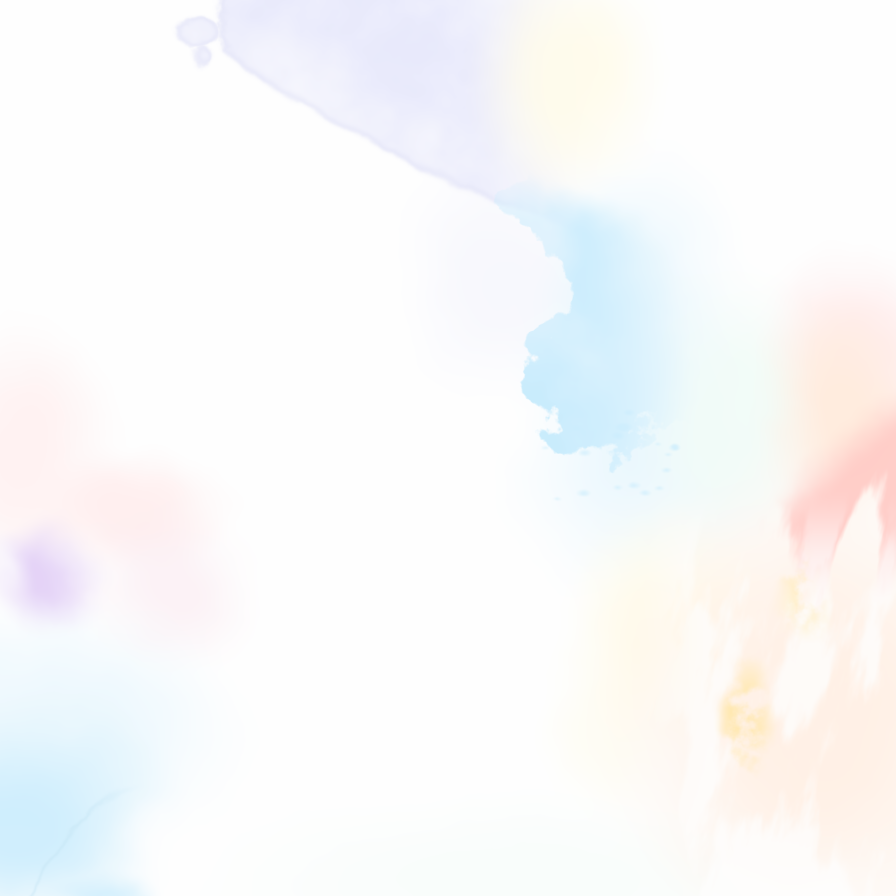
Give the GLSL for this background, as a Shadertoy shader.

```glsl
// Pale watercolour washes bleeding over white paper, with torn pigment edges.
#define PAPER vec3(0.996)
#define LAVENDER vec3(0.905, 0.91, 0.985)
#define SKY vec3(0.79, 0.925, 0.99)
#define CORAL vec3(1.0, 0.79, 0.77)
#define PEACH vec3(1.0, 0.925, 0.87)
#define ROSE vec3(1.0, 0.925, 0.925)
#define VIOLET vec3(0.885, 0.81, 0.965)
#define CREAM vec3(1.0, 0.985, 0.915)
#define MINT vec3(0.94, 0.985, 0.965)
#define GOLD vec3(1.0, 0.9, 0.64)
#define EDGE 0.003
#define DROPS 18

float hash(vec2 p) {
    vec3 q = fract(vec3(p.xyx) * 0.1031);
    q += dot(q, q.yzx + 33.33);
    return fract((q.x + q.y) * q.z);
}

float noise(vec2 p) {
    vec2 i = floor(p), f = fract(p);
    f = f * f * (3.0 - 2.0 * f);
    return mix(mix(hash(i), hash(i + vec2(1, 0)), f.x),
               mix(hash(i + vec2(0, 1)), hash(i + vec2(1, 1)), f.x), f.y);
}

float fbm(vec2 p) {
    float sum = 0.0, amp = 0.5;
    for (int i = 0; i < 5; i++) {
        sum += amp * noise(p);
        p = mat2(1.6, 1.2, -1.2, 1.6) * p + 17.3;
        amp *= 0.5;
    }
    return sum;
}

// Soft elliptical stain, strongest at its centre
float stain(vec2 p, vec2 centre, vec2 radius) {
    return smoothstep(1.0, 0.15, length((p - centre) / radius));
}

float bump(float x, float centre, float width) {
    float t = (x - centre) / width;
    return exp(-t * t);
}

void mainImage(out vec4 fragColor, in vec2 fragCoord) {
    vec2 uv = fragCoord / iResolution.xy;
    float cloud = fbm(uv * 7.0 + 3.0);
    float grain = fbm(uv * 32.0 + 40.0) - 0.48;
    float streak = fbm(vec2(uv.x * 24.0 - uv.y * 5.0, uv.y * 8.0));
    vec2 p = uv + 0.07 * (vec2(cloud, fbm(uv * 7.0 + 61.0)) - 0.48);
    float mottle = smoothstep(0.25, 0.65, cloud);
    vec3 col = PAPER;

    // Faint halos
    col = mix(col, LAVENDER, 0.28 * stain(p, vec2(0.55, 0.70), vec2(0.13, 0.17)));
    col = mix(col, SKY, 0.38 * stain(p, vec2(0.71, 0.63), vec2(0.15, 0.24)));
    col = mix(col, SKY, 0.25 * stain(p, vec2(0.72, 0.45), vec2(0.19, 0.13)));
    col = mix(col, MINT, 0.8 * stain(p, vec2(0.83, 0.53), vec2(0.14, 0.18)));
    col = mix(col, MINT, 0.35 * stain(p, vec2(0.58, 0.01), vec2(0.42, 0.13)));

    // Lavender sheet with a curved, darker drying line
    float sx = uv.x - 0.25;
    float sheet = uv.y - (0.94 - 0.68 * sx + 0.45 * sx * sx) + 0.012 * grain;
    sheet = min(sheet * 0.83, uv.x - 0.243 + 0.035 * grain);
    float knob = 0.019 - length((uv - vec2(0.224, 0.964)) * vec2(0.9, 1.3));
    knob = max(knob, 0.011 - length(uv - vec2(0.229, 0.938)));
    sheet = max(sheet, knob + 0.022 * grain);
    float sheetMask = smoothstep(-EDGE, EDGE, sheet) * smoothstep(0.68, 0.52, p.x);
    float rim = bump(sheet, 0.002, 0.004) * smoothstep(0.60, 0.54, uv.x);
    col = mix(col, LAVENDER, sheetMask * (0.35 + 0.6 * mottle));
    col = mix(col, LAVENDER * 0.98, 0.45 * rim);
    float glow = stain(p, vec2(0.63, 0.91), vec2(0.115, 0.16));
    col = mix(col, CREAM, 0.85 * glow);

    // Sky pool: torn on the left and below, dissolving to the right
    float left = 0.602 + 0.04 * bump(uv.y, 0.68, 0.035) - 0.045 * bump(uv.y, 0.77, 0.035);
    float base = 0.49 + 0.5 * abs(uv.x - 0.665) * smoothstep(0.0, 0.06, abs(uv.x - 0.665));
    float pool = min(uv.x - left, uv.y - base) + 0.07 * grain + 0.025 * (cloud - 0.48);
    float poolFade = smoothstep(0.79, 0.65, p.x + 0.15 * max(0.57 - uv.y, 0.0));
    poolFade *= smoothstep(0.82, 0.76, p.y + 0.35 * max(uv.x - 0.58, 0.0));
    float poolTone = 0.5 + 0.4 * mottle + 0.25 * bump(uv.y, 0.52, 0.06);
    col = mix(col, SKY, smoothstep(-EDGE, EDGE, pool) * poolFade * min(poolTone, 1.0));

    // Spatter beneath the pool
    for (int i = 0; i < DROPS; i++) {
        float k = float(i);
        vec2 at = vec2(0.575 + 0.18 * hash(vec2(k, 2.0)), 0.44 + 0.10 * hash(vec2(k, 9.0)));
        float size = 0.001 + 0.003 * hash(vec2(k, 5.0));
        float d = length((uv - at) * vec2(0.7, 1.2)) - size + 0.008 * grain;
        col = mix(col, SKY, 0.55 * smoothstep(EDGE, -EDGE, d));
    }

    // Warm right side
    col = mix(col, ROSE, 0.9 * stain(p, vec2(0.97, 0.61), vec2(0.13, 0.13)));
    col = mix(col, PEACH, stain(p, vec2(0.95, 0.53), vec2(0.12, 0.16)));
    col = mix(col, CREAM, 0.8 * stain(p, vec2(0.75, 0.31), vec2(0.13, 0.15)));
    col = mix(col, CREAM, 0.45 * stain(p, vec2(0.68, 0.20), vec2(0.09, 0.13)));
    col = mix(col, PEACH, 0.75 * stain(p, vec2(0.92, 0.20), vec2(0.28, 0.32)));
    float coral = smoothstep(0.0, 0.09, 0.54 - p.y + 1.1 * (p.x - 0.96));
    coral *= smoothstep(0.84, 0.90, p.x) * smoothstep(0.36, 0.42, uv.y + 0.3 * (streak - 0.48));
    col = mix(col, CORAL, 0.9 * coral);

    // White feathers and gold flecks below the coral
    float feather = smoothstep(0.46, 0.64, streak) * smoothstep(0.70, 0.80, uv.x);
    col = mix(col, PAPER, 0.75 * feather * smoothstep(0.46, 0.36, uv.y));
    float fleck = stain(p, vec2(0.837, 0.195), vec2(0.035, 0.075));
    fleck += 0.65 * stain(p, vec2(0.90, 0.33), vec2(0.04, 0.055));
    col = mix(col, GOLD, 0.85 * fleck * smoothstep(-0.15, 0.12, grain));

    // Rose and violet on the left
    col = mix(col, ROSE, 0.65 * stain(p, vec2(0.03, 0.51), vec2(0.13, 0.16)));
    col = mix(col, ROSE, 0.8 * stain(p, vec2(0.15, 0.43), vec2(0.14, 0.08)));
    col = mix(col, mix(ROSE, VIOLET, 0.2), 0.5 * stain(p, vec2(0.19, 0.34), vec2(0.13, 0.11)));
    float violet = stain(p, vec2(0.045, 0.355), vec2(0.075, 0.09));
    col = mix(col, VIOLET, 0.9 * violet);
    col = mix(col, PAPER, 0.75 * stain(p, vec2(0.01, 0.36), vec2(0.04, 0.07)) * mottle);

    // Blue corner with a pale bloom and a thin vein
    col = mix(col, SKY, 0.35 * stain(p, vec2(0.04, 0.17), vec2(0.28, 0.17)));
    col = mix(col, SKY, 0.85 * stain(p, vec2(0.02, 0.08), vec2(0.21, 0.15)));
    col = mix(col, SKY, 0.65 * stain(p, vec2(0.12, 0.0), vec2(0.07, 0.03)));
    col = mix(col, PAPER, 0.7 * stain(p, vec2(0.20, 0.045), vec2(0.08, 0.06)));
    float vein = uv.y - 0.125 + 8.0 * pow(max(0.16 - uv.x, 0.0), 2.0) + 0.03 * grain;
    vein = bump(vein, 0.0, 0.004) * smoothstep(0.17, 0.09, uv.x);
    col = mix(col, SKY * 0.96, 0.35 * vein);

    fragColor = vec4(clamp(col, 0.0, 1.0), 1.0);
}
```
